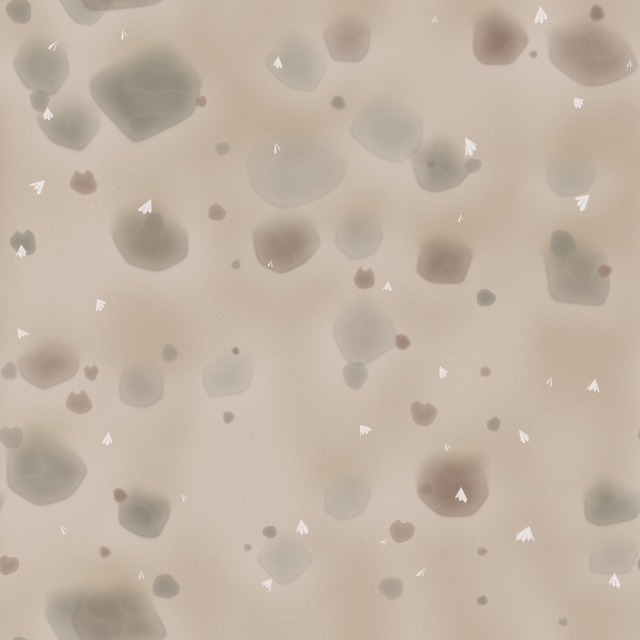
Reproduce this texture procedurally as a WebGL 2 fragment shader.

```glsl
#version 300 es
precision highp float;
uniform vec2 u_resolution;
out vec4 fragColor;

const float TAU = 6.2831853;

vec3 hash3(vec2 cell, float seed) {
  uvec3 v = uvec3(vec3(cell, seed)) * 1664525u + 1013904223u;
  v.x += v.y * v.z; v.y += v.z * v.x; v.z += v.x * v.y;
  v ^= v >> 16u;
  v.x += v.y * v.z; v.y += v.z * v.x; v.z += v.x * v.y;
  return vec3(v >> 8u) / 16777216.0;
}

float cornerSlope(vec2 corner, vec2 period, vec2 offset, float seed) {
  float a = TAU * hash3(mod(corner, period), seed).x;
  return dot(vec2(cos(a), sin(a)), offset);
}

// Gradient noise that repeats after a whole number of cells
float gradientNoise(vec2 uv, vec2 period, float seed) {
  vec2 p = uv * period, i = floor(p), f = p - i;
  vec2 w = f * f * f * (f * (f * 6.0 - 15.0) + 10.0), e = vec2(1, 0);
  float low = mix(cornerSlope(i, period, f, seed), cornerSlope(i + e, period, f - e, seed), w.x);
  float high = mix(cornerSlope(i + e.yx, period, f - e.yx, seed),
                   cornerSlope(i + 1.0, period, f - 1.0, seed), w.x);
  return mix(low, high, w.y);
}

float inside(float d, float softness) { return 1.0 - smoothstep(-softness, softness, d); }

vec2 rotate(vec2 p, float a) { return mat2(cos(a), sin(a), -sin(a), cos(a)) * p; }

// Rounded irregular polygon as a smooth maximum of half planes
float stoneDistance(vec2 p, float radius, vec2 id) {
  float sum = 0.0, k = 12.0 / radius;
  for (int i = 0; i < 7; i++) {
    vec3 h = hash3(id, 20.0 + float(i));
    float a = TAU * (float(i) + 0.6 * h.x) / 7.0;
    sum += exp(k * (dot(p, vec2(cos(a), sin(a))) - radius * mix(0.8, 1.15, h.y)));
  }
  return log(sum) / k;
}

// Veiled stone: pale mist below, ochre stain above, sharper lower edge
vec3 paintStone(vec3 base, vec2 p, vec2 id, float mottle, float vein) {
  vec3 h = hash3(id, 2.0), g = hash3(id, 3.0);
  float radius = 0.037 + 0.034 * h.x * h.x * h.x;
  vec2 q = rotate(p, 0.6 * (g.x - 0.5)) / vec2(mix(0.95, 1.25, g.y), 1.0);
  float d = stoneDistance(q, radius, id);
  float rise = p.y / radius;
  float mist = (1.0 - smoothstep(-0.01, 0.065, d)) * (1.0 - smoothstep(-0.6, 1.3, rise));
  base = mix(base, vec3(0.825, 0.775, 0.735), 0.55 * mist);
  float stain = 1.0 - smoothstep(0.0, 0.075, length(p - vec2(0.0, radius)));
  base = mix(base, vec3(0.71, 0.64, 0.53), 0.4 * stain * g.z);
  vec3 tint = mix(vec3(0.52, 0.50, 0.44), vec3(0.55, 0.455, 0.395), smoothstep(0.35, 0.65, h.y));
  float strength = mix(0.45, 0.95, h.z);
  tint = mix(vec3(0.63, 0.61, 0.58), tint, smoothstep(0.1, 0.5, h.z));
  tint += 0.05 * mottle + 0.035 * vein;
  float film = inside(d, mix(0.0018, 0.012, smoothstep(-0.2, 0.9, rise)));
  float core = 1.0 - smoothstep(-0.032, 0.004, d + 0.006 * rise);
  float rim = exp(-pow((d + 0.003) / 0.0016, 2.0)) * (1.0 - smoothstep(-0.2, 0.9, rise));
  base = mix(base, tint, strength * (0.36 * film + 0.56 * core));
  return base - 0.018 * rim;
}

// Small round pebble, sometimes with a bite taken out
vec3 paintPebble(vec3 base, vec2 p, vec2 id, float pixel) {
  vec3 h = hash3(id, 5.0), g = hash3(id, 6.0);
  float radius = mix(0.006, 0.022, h.x);
  vec2 q = rotate(p, TAU * g.x);
  float a = atan(q.y, q.x);
  float d = length(q * vec2(1.0, 1.12)) - radius * (1.0 + 0.06 * cos(3.0 * a) + 0.03 * sin(5.0 * a));
  float bite = radius * 0.36 - length(p - radius * vec2(0.35 * (g.x - 0.5), 1.0));
  d = mix(d, max(d, bite), step(0.65, g.y));
  vec3 tint = mix(vec3(0.57, 0.54, 0.49), vec3(0.57, 0.475, 0.42), step(0.64, h.y));
  float body = inside(d, pixel + 0.0025 * g.z);
  float shade = 0.7 + 0.3 * smoothstep(0.0, 0.7, -d / radius);
  return mix(base, tint, body * shade * mix(0.45, 0.85, h.z));
}

// White shell fan with its hinge on top, or a split sliver of one
vec3 paintShell(vec3 base, vec2 p, vec2 id, float pixel) {
  vec3 h = hash3(id, 8.0), g = hash3(id, 9.0);
  float sliver = step(0.58, g.x);
  float size = mix(0.017, 0.028, h.x) * mix(1.0, 0.62, sliver);
  vec2 q = rotate(p, 1.7 * (h.y - 0.5)) - vec2(0.0, 0.5 * size);
  float r = length(q), a = atan(q.x, -q.y);
  float ribs = cos(a * 17.0 + TAU * h.z);
  float spread = mix(mix(0.45, 0.72, g.y), 0.38, sliver);
  float d = max(r - size * (0.9 + 0.08 * ribs + 0.12 * sin(4.0 * a + TAU * g.z)), (abs(a) - spread) * r);
  d = max(d, mix(-1.0, (0.16 - abs(a - 0.1 * g.y)) * r, sliver));
  float groove = smoothstep(0.4, 1.0, -ribs) * smoothstep(0.2, 0.7, r / size);
  vec3 tint = vec3(0.925, 0.895, 0.88) - 0.075 * groove * (1.0 - sliver);
  return mix(base, tint, 0.95 * inside(d, pixel));
}

void main() {
  vec2 uv = gl_FragCoord.xy / u_resolution;
  float pixel = 0.75 / min(u_resolution.x, u_resolution.y);

  // Silt with soft upright drifts
  float drift = gradientNoise(uv, vec2(5, 2), 11.0) + 0.5 * gradientNoise(uv, vec2(9, 5), 12.0);
  vec3 color = mix(vec3(0.753, 0.682, 0.61), vec3(0.806, 0.748, 0.695), smoothstep(-0.42, 0.36, drift));
  color += 0.008 * gradientNoise(uv, vec2(150), 13.0);

  // Fine flecks
  vec2 fleckCell = floor(uv * 90.0);
  vec3 fleck = hash3(fleckCell, 14.0), turn = hash3(fleckCell, 15.0);
  vec2 f = rotate(uv - (fleckCell + 0.3 + 0.4 * fleck.xy) / 90.0, TAU * turn.x);
  float fleckEdge = length(f * vec2(1.0, 1.8)) - mix(0.001, 0.0026, turn.y);
  color -= vec3(0.035, 0.037, 0.04) * inside(fleckEdge, pixel) * step(0.55, fleck.z) * turn.z;

  // Scattered layers, each on its own wrapping grid
  float mottle = gradientNoise(uv, vec2(22), 16.0);
  float vein = exp(-30.0 * abs(gradientNoise(uv, vec2(14), 17.0) + 0.2 * mottle));
  vec3 counts = vec3(6, 10, 8), shares = vec3(0.74, 0.48, 0.66);
  for (int layer = 0; layer < 3; layer++) {
    float count = counts[layer];
    for (int k = 0; k < 9; k++) {
      vec2 cell = floor(uv * count) + vec2(k % 3, k / 3) - 1.0;
      vec2 id = mod(cell, count);
      vec3 place = hash3(id, 30.0 + float(layer));
      vec2 p = uv - (cell + 0.12 + 0.76 * place.xy) / count;
      if (place.z > shares[layer] || length(p) > 0.2) continue;
      if (layer == 0) color = paintStone(color, p, id, mottle, vein);
      else if (layer == 1) color = paintPebble(color, p, id, pixel);
      else color = paintShell(color, p, id, pixel);
    }
  }
  fragColor = vec4(color, 1.0);
}
```
